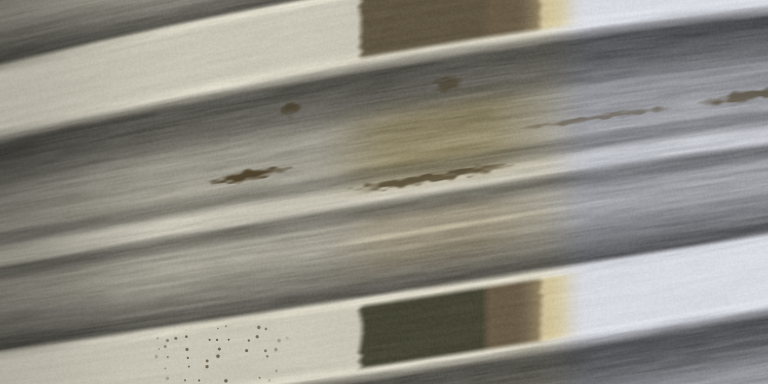
This texture is drawn by a Shadertoy shader. Its source:

```glsl
// Brushed steel strips with slanted ridges, a brown reflection and rust wear.

const float PERIOD = 0.747;      // height of one ridge profile
const float FIRST_EDGE = 0.177;  // where the first bright strip begins
const vec3 WARM = vec3(1.02, 1.0, 0.925);
const vec3 COOL = vec3(0.99, 1.0, 1.035);
const vec3 BROWN = vec3(0.41, 0.36, 0.28);
const vec3 OLIVE = vec3(0.27, 0.27, 0.21);
const vec3 RUST = vec3(0.25, 0.20, 0.11);

float hash(vec2 p) {
    p = fract(p * vec2(0.1031, 0.1137));
    p += dot(p, p.yx + 33.33);
    return fract((p.x + p.y) * p.x * 17.0);
}

float noise(vec2 p) {
    vec2 i = floor(p), f = fract(p);
    f = f * f * (3.0 - 2.0 * f);
    float low = mix(hash(i), hash(i + vec2(1, 0)), f.x);
    float high = mix(hash(i + vec2(0, 1)), hash(i + vec2(1, 1)), f.x);
    return mix(low, high, f.y);
}

// Distance down the sheet, measured across the gently curved ridges.
float acrossRidges(vec2 q) {
    float t = q.x * 0.5;
    float k = clamp((q.y + 0.31 * t - 0.365) / 0.56, -0.3, 1.3);
    float bend = mix(0.104, -0.018, k);
    return q.y + t * (mix(0.333, 0.305, k) + bend * (1.0 - t));
}

float window(float a, float b, float soft, float x) {
    return smoothstep(a - soft, a + soft, x) * (1.0 - smoothstep(b - soft, b + soft, x));
}

float ramp(float tone, float level, float a, float b, float s) {
    return mix(tone, level, smoothstep(a, b, s));
}

// Brightness through one repeat: strip, rim, groove, plate, ridge, plate.
float ridgeProfile(float s) {
    float tone = ramp(0.84, 0.77, 0.0, 0.03, s);
    tone = ramp(tone, 0.83, 0.19, 0.222, s);
    tone = ramp(tone, 0.58, 0.225, 0.248, s);
    tone = ramp(tone, 0.33, 0.244, 0.272, s);
    tone = ramp(tone, 0.42, 0.29, 0.39, s);
    tone = ramp(tone, 0.58, 0.37, 0.45, s);
    tone = ramp(tone, 0.63, 0.46, 0.56, s);
    tone = ramp(tone, 0.51, 0.565, 0.59, s);
    tone = ramp(tone, 0.76, 0.605, 0.645, s);
    tone = ramp(tone, 0.46, 0.675, 0.705, s);
    tone = ramp(tone, 0.62, 0.718, 0.76, s);
    tone = ramp(tone, 0.48, 0.82, 0.91, s);
    tone = ramp(tone, 0.36, 0.91, 0.972, s);
    return ramp(tone, 0.84, 0.975, 1.0, s);
}

// Ragged elongated blot with a soft border.
float stain(vec2 p, vec2 centre, vec2 size) {
    float ragged = noise(p * vec2(45.0, 150.0)) - 0.5;
    return 1.0 - smoothstep(0.35, 1.1, length((p - centre) / size) + 0.7 * ragged);
}

// Round specks scattered one per cell.
float specks(vec2 p, float cells) {
    vec2 id = floor(p * cells);
    vec2 centre = 0.25 + 0.5 * vec2(hash(id + 3.1), hash(id + 8.7));
    float radius = 0.06 + 0.14 * hash(id + 5.3);
    float d = length(fract(p * cells) - centre);
    return step(0.5, hash(id)) * (1.0 - smoothstep(radius * 0.5, radius + 0.06, d));
}

void mainImage(out vec4 fragColor, in vec2 fragCoord) {
    vec2 uv = fragCoord / iResolution.xy;
    vec2 q = vec2(2.0 * uv.x, 1.0 - uv.y);
    float v = acrossRidges(q);
    vec2 p = vec2(q.x, v);
    float s = fract((v - FIRST_EDGE) / PERIOD);
    float row = floor((v - FIRST_EDGE) / PERIOD);

    // Metal tone, warm on the left and cool on the right
    float strip = window(0.015, 0.215, 0.012, s);
    float coolSide = smoothstep(1.40, 1.54, q.x);
    float tone = ridgeProfile(s) + 0.09 * coolSide * strip;
    tone += 0.13 * window(0.797, 0.81, 0.008, s) * window(0.85, 1.5, 0.25, q.x);
    vec3 color = tone * mix(WARM, COOL, coolSide);

    // Brown reflection, sharp on the strips and faint on the plates
    float reflection = window(0.945, 1.415, 0.012, q.x + 0.012 * noise(p * vec2(3.0, 90.0)));
    float fade = 1.0 - smoothstep(1.34, 1.44, q.x);
    float core = (1.0 - smoothstep(1.25, 1.28, q.x)) * mix(0.25, 0.95, step(0.5, row));
    color = mix(color, mix(BROWN, OLIVE, core), strip * reflection * mix(0.5, 1.0, fade));
    float haze = window(0.92, 1.36, 0.12, q.x) * (1.0 - strip);
    color *= mix(vec3(1), vec3(0.90, 0.86, 0.73), haze * window(0.40, 0.63, 0.06, s));
    color *= mix(vec3(1), vec3(0.96, 0.93, 0.87), haze * window(0.73, 0.92, 0.05, s));
    color *= mix(vec3(1), vec3(1.03, 0.98, 0.83), window(1.39, 1.48, 0.04, q.x) * strip);

    // Brushed streaks and fine grain
    float brushed = noise(p * vec2(5.0, 110.0)) + 0.7 * noise(p * vec2(16.0, 210.0)) - 0.85;
    color += 0.075 * brushed * mix(1.0, 0.35, strip);
    color += 0.03 * (noise(q * 230.0) - 0.5);

    // Rust blots, groove pits and small specks
    float rust = stain(p, vec2(0.65, 0.575), vec2(0.11, 0.016));
    rust = max(rust, 0.85 * stain(p, vec2(1.11, 0.653), vec2(0.20, 0.014)));
    rust = max(rust, 0.7 * stain(p, vec2(1.94, 0.567), vec2(0.12, 0.017)));
    rust = max(rust, 0.5 * stain(p, vec2(1.56, 0.569), vec2(0.20, 0.009)));
    float pits = stain(p, vec2(0.755, 0.429), vec2(0.026, 0.022));
    pits = max(pits, 0.8 * stain(p, vec2(1.17, 0.433), vec2(0.04, 0.022)));
    float cluster = 1.0 - smoothstep(0.08, 0.22, length(q - vec2(0.57, 0.90)));
    color = mix(color, RUST, 0.85 * max(rust, 0.7 * pits));
    color = mix(color, RUST, 0.65 * specks(q, 38.0) * cluster * strip);

    // Shade toward the left edge
    color *= mix(mix(0.72, 0.9, strip), 1.0, smoothstep(-0.05, 0.5, q.x));
    fragColor = vec4(clamp(color, 0.0, 1.0), 1.0);
}
```
